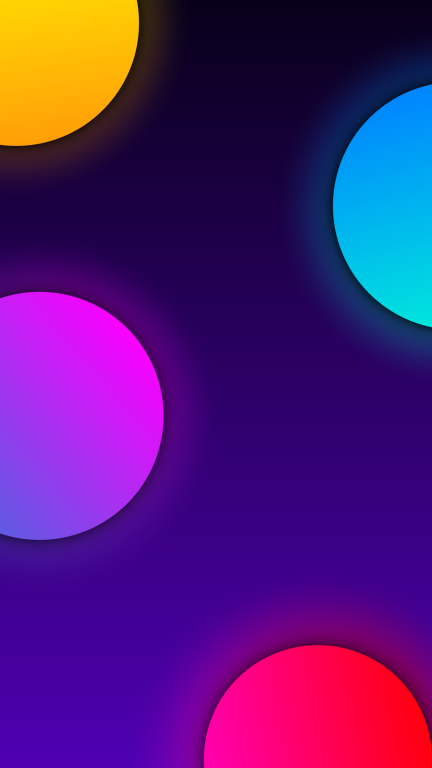
Write a Shadertoy shader that draws this background.

```glsl
// Blend factor along a direction, 0 to 1 across a disc of the given radius
float ramp(vec2 q, vec2 dir, float radius) {
    return clamp(0.5 + 0.5 * dot(q, normalize(dir)) / radius, 0.0, 1.0);
}

// Soft halo fading outwards, half strength on the rim
float halo(float dist, float spread) {
    return 1.0 - smoothstep(-spread, spread, dist);
}

// Narrow dark ring hugging the rim
float rimShadow(float dist, float falloff) {
    return exp(-max(dist, 0.0) / falloff);
}

// Layers halo, shadow and gradient disc over a base colour
vec3 glowingDisc(vec3 base, vec2 q, float radius, vec2 dir,
                 vec3 startColor, vec3 endColor,
                 float spread, float strength, float shade, float pixel) {
    float dist = length(q) - radius;
    vec3 tint = mix(startColor, endColor, ramp(q, dir, radius));
    vec3 color = mix(base, tint, strength * halo(dist, spread));
    color *= 1.0 - shade * rimShadow(dist, 0.011);
    return mix(color, tint, smoothstep(0.75, -0.75, dist / pixel));
}

void mainImage(out vec4 fragColor, in vec2 fragCoord) {
    float pixel = 1.0 / iResolution.y;
    vec2 p = fragCoord * pixel;
    p.x *= 0.5625 * iResolution.y / iResolution.x;

    // Night violet backdrop
    vec3 color = mix(vec3(0.31, 0.0, 0.70), vec3(0.03, 0.0, 0.10), p.y);

    // Amber disc
    color = glowingDisc(color, p - vec2(0.021, 0.970), 0.160, vec2(0.15, -1.0),
                        vec3(1.0, 0.98, 0.0), vec3(1.0, 0.62, 0.03),
                        0.072, 0.60, 0.70, pixel);
    // Azure disc
    color = glowingDisc(color, p - vec2(0.595, 0.732), 0.1615, vec2(0.25, -0.97),
                        vec3(0.0, 0.52, 1.0), vec3(0.0, 0.92, 0.86),
                        0.080, 0.78, 0.70, pixel);
    // Magenta disc
    color = glowingDisc(color, p - vec2(0.0515, 0.4585), 0.1615, vec2(-0.75, -0.66),
                        vec3(0.98, 0.0, 1.0), vec3(0.33, 0.38, 0.88),
                        0.078, 0.70, 0.50, pixel);
    // Crimson disc
    color = glowingDisc(color, p - vec2(0.414, 0.0115), 0.1485, vec2(0.97, 0.20),
                        vec3(1.0, 0.0, 0.70), vec3(1.0, 0.0, 0.05),
                        0.105, 0.90, 0.50, pixel);

    fragColor = vec4(color, 1.0);
}
```
